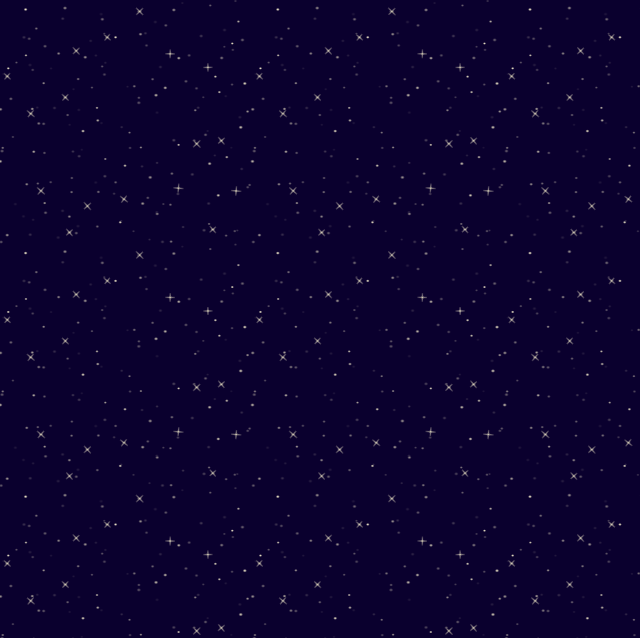
Give the GLSL for this texture, as a WebGL 2 fragment shader.

```glsl
#version 300 es
precision highp float;
// A deep indigo night sky strewn with cream specks and small four-armed stars.
// Each layer is cellular noise: one jittered point per cell, with cell numbers
// wrapped so that the whole sky repeats as a rectangular tile.

uniform vec2 u_resolution;
out vec4 fragColor;

const vec2 TILE = vec2(0.3953, 0.3818);     // repeat size in canvas heights
const vec3 SKY = vec3(0.040, 0.000, 0.180);
const vec3 CREAM = vec3(0.96, 0.93, 0.80);

// Four random values from a cell number and a layer seed
vec4 hash4(vec2 cell, float seed) {
    vec4 p = fract(vec4(cell.xyx, seed) * vec4(0.1031, 0.1030, 0.0973, 0.1099));
    p += dot(p, p.wzxy + 33.33);
    return fract((p.xxyz + p.yzzw) * p.zywx);
}

mat2 rotation(float angle) {
    float c = cos(angle), s = sin(angle);
    return mat2(c, s, -s, c);
}

// Soft round speck, slightly wider than tall
float speck(vec2 d, float radius) {
    return 1.0 - smoothstep(0.0, radius, length(d * vec2(0.9, 1.1)));
}

// One tapering ray through the centre along x
float ray(vec2 d, float reach, float width) {
    float taper = clamp(1.0 - abs(d.x) / reach, 0.0, 1.0);
    return sqrt(taper) * (1.0 - smoothstep(0.0, width, abs(d.y)));
}

// Two crossed rays with a brighter core
float sparkle(vec2 d, float reach, float angle) {
    vec2 q = rotation(angle) * d;
    float arms = max(ray(q, reach, 0.0021), ray(q.yx, reach * 0.92, 0.0021));
    return max(0.58 * arms, 0.85 * speck(d, 0.0036));
}

// Scattered specks; higher falloff makes more of them faint
float speckLayer(vec2 uv, vec2 grid, float seed, vec2 glow, float falloff) {
    vec2 q = uv / TILE * grid;
    float light = 0.0;
    for (int j = -1; j <= 1; j++) {
        for (int i = -1; i <= 1; i++) {
            vec2 cell = floor(q) + vec2(i, j);
            vec4 h = hash4(floor(mod(cell + 0.5, grid)), seed);
            vec2 d = (q - cell - h.xy) * TILE / grid;
            float level = mix(glow.x, glow.y, pow(h.z, falloff));
            light = max(light, level * speck(d, mix(0.0026, 0.0037, h.w)));
        }
    }
    return light;
}

// Scattered four-armed stars, mostly diagonal and some upright
float sparkleLayer(vec2 uv, vec2 grid, float seed) {
    vec2 q = uv / TILE * grid;
    float light = 0.0;
    for (int j = -1; j <= 1; j++) {
        for (int i = -1; i <= 1; i++) {
            vec2 cell = floor(q) + vec2(i, j);
            vec4 h = hash4(floor(mod(cell + 0.5, grid)), seed);
            vec2 d = (q - cell - mix(vec2(0.08), vec2(0.92), h.xy)) * TILE / grid;
            float tilt = (h.w - 0.5) * 0.25;
            float angle = tilt + (h.z < 0.28 ? 0.0 : 0.785);
            float present = step(h.w, 0.92);
            light = max(light, present * sparkle(d, mix(0.0075, 0.0090, h.x), angle));
        }
    }
    return light;
}

void main() {
    vec2 uv = gl_FragCoord.xy / u_resolution.y;
    float faint = speckLayer(uv, vec2(10.0, 9.0), 3.0, vec2(0.08, 0.42), 1.5);
    float bright = speckLayer(uv, vec2(9.0, 8.0), 17.0, vec2(0.35, 0.95), 1.3);
    float stars = sparkleLayer(uv, vec2(5.0, 4.0), 41.0);
    float light = max(stars, max(faint, bright));
    fragColor = vec4(mix(SKY, CREAM, light), 1.0);
}
```
